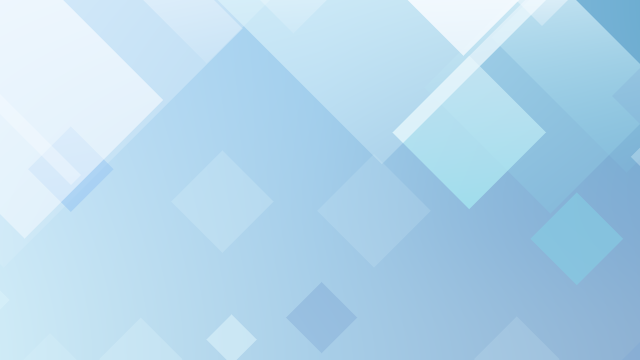
Give the GLSL for this background, as a Shadertoy shader.

```glsl
// Translucent tilted squares layered over a soft blue gradient.
// Each panel is a box in diagonal coordinates (x + depth, x - depth),
// blended with a tint and opacity that fade from its top to its bottom.

const vec3 WHITE = vec3(0.97, 0.985, 1.0);
const vec3 ICE   = vec3(0.86, 0.95, 0.98);
const vec3 AQUA  = vec3(0.64, 0.90, 0.94);
const vec3 TEAL  = vec3(0.52, 0.80, 0.89);
const vec3 SLATE = vec3(0.49, 0.65, 0.83);
const vec3 SKY   = vec3(0.60, 0.78, 0.95);
const float FAR  = 30.0;

// Blend of three colours across the range 0..1
vec3 ramp(vec3 a, vec3 b, vec3 c, float t) {
    return t < 0.5 ? mix(a, b, t * 2.0) : mix(b, c, t * 2.0 - 1.0);
}

vec3 backdrop(vec2 uv) {
    vec3 top = ramp(vec3(0.76, 0.88, 0.97), vec3(0.63, 0.81, 0.93),
                    vec3(0.43, 0.68, 0.82), uv.x);
    vec3 low = ramp(vec3(0.81, 0.92, 0.965), vec3(0.66, 0.81, 0.91),
                    vec3(0.56, 0.70, 0.83), uv.x);
    vec3 color = mix(low, top, smoothstep(0.0, 1.0, uv.y));
    // Cool shade at the middle of the right side
    float shade = exp(-dot((uv - vec2(0.98, 0.42)) * vec2(3.0, 4.0),
                           (uv - vec2(0.98, 0.42)) * vec2(3.0, 4.0)));
    return mix(color, SLATE, 0.35 * shade);
}

// Tilted box between the diagonal bounds lo and hi; tints hold opacity in w
vec3 panel(vec3 base, vec2 p, vec2 lo, vec2 hi, vec4 tintTop, vec4 tintLow, float pixel) {
    vec2 diag = vec2(p.x + p.y, p.x - p.y);
    vec2 outside = max(lo - diag, diag - hi);
    float dist = max(outside.x, outside.y) * 0.7071;
    float cover = 1.0 - smoothstep(-0.6 * pixel, 0.6 * pixel, dist);
    float topDepth = max(0.0, 0.5 * (lo.x - hi.y));
    float lowDepth = 0.5 * (hi.x - lo.y);
    float t = clamp((p.y - topDepth) / (lowDepth - topDepth), 0.0, 1.0);
    vec4 tint = mix(tintTop, tintLow, t);
    return mix(base, tint.rgb, tint.a * cover);
}

// Complete diamond from its centre and corner radius
vec3 diamond(vec3 base, vec2 p, vec2 center, float radius, vec4 tintTop, vec4 tintLow, float pixel) {
    vec2 mid = vec2(center.x + center.y, center.x - center.y);
    return panel(base, p, mid - radius, mid + radius, tintTop, tintLow, pixel);
}

// Panel hanging from the top edge, ending in a corner at the given diagonals
vec3 hanging(vec3 base, vec2 p, vec2 corner, vec4 tintTop, vec4 tintLow, float pixel) {
    return panel(base, p, vec2(-FAR, corner.y), vec2(corner.x, FAR), tintTop, tintLow, pixel);
}

// Loose pale diamonds: centre x, depth, radius, opacity
const vec4 PALE[8] = vec4[8](
    vec4(5.56, 5.04, 1.28, 0.26), vec4(9.35, 5.27, 1.42, 0.17),
    vec4(5.79, 8.49, 0.63, 0.60), vec4(3.52, 8.98, 1.04, 0.32),
    vec4(1.25, 9.33, 1.00, 0.25), vec4(12.92, 8.98, 1.07, 0.16),
    vec4(-0.10, 7.50, 0.34, 0.50), vec4(16.15, 3.92, 0.38, 0.35));

void mainImage(out vec4 fragColor, in vec2 fragCoord) {
    // Canvas is 16 by 9 units, with depth measured down from the top
    float pixel = 9.0 / iResolution.y;
    vec2 uv = fragCoord / iResolution.xy;
    vec2 p = vec2(fragCoord.x * pixel, 9.0 - fragCoord.y * pixel);
    vec3 color = backdrop(uv);

    // Upper left: wide sheet, blue diamond, bright sheet and stripe
    color = panel(color, p, vec2(-FAR, -6.6), vec2(6.78, 5.35),
                  vec4(WHITE, 0.36), vec4(WHITE, 0.10), pixel);
    color = diamond(color, p, vec2(1.77, 4.23), 1.07, vec4(SKY, 0.5), vec4(SKY, 0.6), pixel);
    color = panel(color, p, vec2(-FAR, -5.35), vec2(6.58, 1.58),
                  vec4(WHITE, 0.72), vec4(WHITE, 0.48), pixel);
    color = panel(color, p, vec2(-FAR, -2.85), vec2(6.40, -2.35),
                  vec4(WHITE, 0.40), vec4(WHITE, 0.40), pixel);

    // Top centre: pale panels fading downward
    color = hanging(color, p, vec2(6.75, 3.58), vec4(WHITE, 0.38), vec4(WHITE, 0.12), pixel);
    color = hanging(color, p, vec2(13.65, 5.44), vec4(ICE, 0.72), vec4(ICE, 0.30), pixel);
    color = hanging(color, p, vec2(8.17, 6.50), vec4(WHITE, 0.30), vec4(WHITE, 0.14), pixel);

    // Upper right: overlapping teal sheets
    color = panel(color, p, vec2(12.80, 8.42), vec2(19.10, 14.40),
                  vec4(ICE, 0.32), vec4(TEAL, 0.32), pixel);
    color = panel(color, p, vec2(13.23, 11.35), vec2(19.98, 14.40),
                  vec4(ICE, 0.55), vec4(TEAL, 0.15), pixel);
    color = diamond(color, p, vec2(16.15, 2.40), 0.85,
                    vec4(SLATE, 0.25), vec4(SLATE, 0.25), pixel);
    color = hanging(color, p, vec2(14.20, 12.90), vec4(WHITE, 0.48), vec4(WHITE, 0.30), pixel);

    // Bright aqua diamond, its glossy strip and the white corner above
    color = diamond(color, p, vec2(11.73, 3.31), 1.92,
                    vec4(ICE, 0.60), vec4(AQUA, 0.80), pixel);
    color = panel(color, p, vec2(13.13, 6.50), vec2(13.65, FAR),
                  vec4(WHITE, 0.45), vec4(WHITE, 0.55), pixel);
    color = hanging(color, p, vec2(12.98, 10.19), vec4(WHITE, 0.88), vec4(WHITE, 0.72), pixel);

    // Scattered diamonds, pale then dark
    for (int i = 0; i < 8; i++) {
        vec4 d = PALE[i];
        color = diamond(color, p, d.xy, d.z, vec4(ICE, d.w), vec4(ICE, d.w), pixel);
    }
    color = diamond(color, p, vec2(14.42, 5.97), 1.16, vec4(TEAL, 0.65), vec4(TEAL, 0.65), pixel);
    color = diamond(color, p, vec2(8.04, 7.94), 0.89, vec4(SLATE, 0.42), vec4(SLATE, 0.36), pixel);
    color = diamond(color, p, vec2(16.15, 9.00), 0.60, vec4(SLATE, 0.35), vec4(SLATE, 0.35), pixel);

    fragColor = vec4(color, 1.0);
}
```
